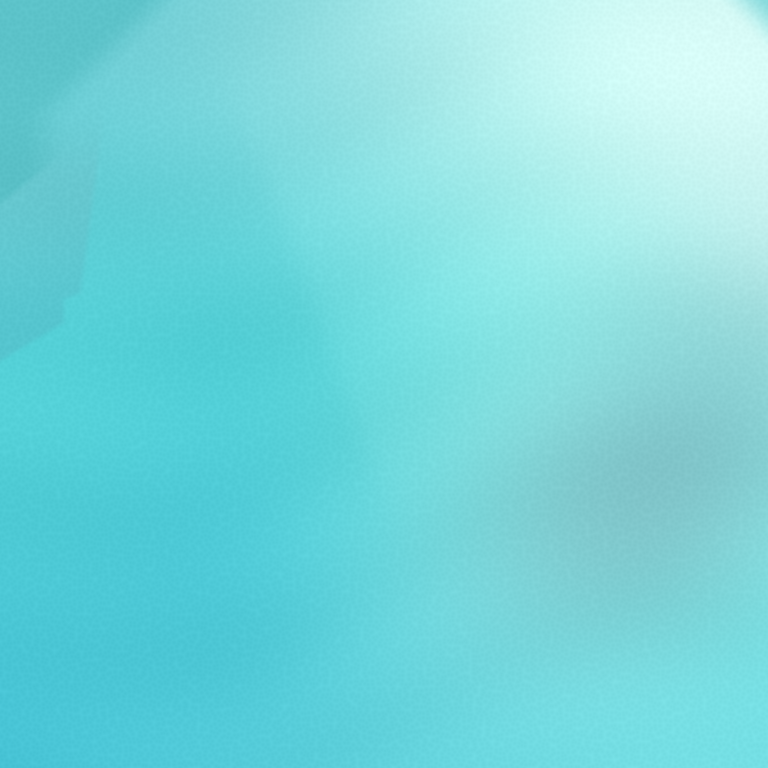
This background is drawn by a WebGL 1 fragment shader. Its source:

```glsl
precision highp float;
uniform vec2 u_resolution;

#define GRAIN_CELLS 170.0
#define GRAIN_AMOUNT 0.028
#define WASH_AMOUNT 0.005
#define FACET_BLUR 0.006
#define VEIL_BLUR 0.035
#define SHADOW_TILT 0.65
#define SHADOW_STRENGTH 0.92
#define HAZE_STRENGTH 0.75

vec2 hash2(vec2 cell) {
  vec2 q = vec2(dot(cell, vec2(127.1, 311.7)), dot(cell, vec2(269.5, 183.3)));
  return fract(sin(q) * 4375.85);
}

// Distance to the nearest scattered point
float cellular(vec2 p) {
  vec2 cell = floor(p);
  float nearest = 2.0;
  for (int j = -1; j <= 1; j++) {
    for (int i = -1; i <= 1; i++) {
      vec2 neighbour = cell + vec2(float(i), float(j));
      nearest = min(nearest, distance(p, neighbour + hash2(neighbour)));
    }
  }
  return nearest;
}

// Soft elliptical spot
float glow(vec2 p, vec2 centre, vec2 radius) {
  vec2 d = (p - centre) / radius;
  return exp(-dot(d, d));
}

vec2 rotate(vec2 p, float angle) {
  float c = cos(angle), s = sin(angle);
  return vec2(c * p.x + s * p.y, c * p.y - s * p.x);
}

float softStep(float d, float blur) {
  return smoothstep(-blur, blur, d);
}

// Three horizontal ramps blended upwards
vec3 waterGradient(vec2 p) {
  vec3 low = mix(vec3(0.27, 0.76, 0.83), vec3(0.46, 0.88, 0.90), smoothstep(-0.1, 0.95, p.x));
  vec3 middle = mix(vec3(0.33, 0.82, 0.845), vec3(0.55, 0.92, 0.91), smoothstep(0.25, 0.8, p.x));
  vec3 high = mix(vec3(0.44, 0.81, 0.84), vec3(0.79, 0.98, 0.96), smoothstep(0.08, 0.88, p.x));
  vec3 colour = mix(low, middle, smoothstep(0.0, 0.52, p.y));
  return mix(colour, high, smoothstep(0.5, 0.97, p.y));
}

// Pale haze, grey shadow and deeper pool
vec3 addSpots(vec3 colour, vec2 p) {
  colour = mix(colour, vec3(0.82, 0.95, 0.94), HAZE_STRENGTH * glow(p, vec2(1.06, 0.72), vec2(0.2, 0.24)));
  colour = mix(colour, vec3(0.86, 0.99, 0.975), 0.8 * glow(p, vec2(0.97, 0.93), vec2(0.22, 0.18)));
  colour = mix(colour, vec3(0.29, 0.78, 0.84), 0.6 * glow(p, vec2(0.26, 0.25), vec2(0.16, 0.2)));
  vec2 q = rotate(p - vec2(0.86, 0.38), SHADOW_TILT);
  float shadow = glow(q, vec2(0.0), vec2(0.27, 0.18));
  return mix(colour, vec3(0.50, 0.76, 0.78), SHADOW_STRENGTH * shadow);
}

// Faint curved crease down the middle
vec3 addCrease(vec3 colour, vec2 p) {
  float line = 0.48 - 0.32 * (p.y - 0.4) - 0.12 * (p.y - 0.4) * (p.y - 0.4);
  float d = p.x - line;
  float side = softStep(d, 0.035) - 0.5;
  float extent = smoothstep(0.25, 0.45, p.y) * (1.0 - smoothstep(0.75, 0.95, p.y));
  return colour + vec3(0.035, 0.018, 0.015) * side * exp(-abs(d) * 9.0) * extent;
}

// Overlapping translucent planes at the upper left
vec3 addFacets(vec3 colour, vec2 p) {
  float flank = 0.105 + 0.132 * (p.y - 0.62) - p.x;
  float base = p.y - 0.53 - 0.6 * p.x;
  float notch = max(0.083 - p.x, p.y - 0.575 - 0.42 * p.x);
  float lower = softStep(min(min(flank, base), notch), FACET_BLUR);
  lower *= 1.0 - smoothstep(0.76, 0.9, p.y);
  vec3 lowerTint = mix(vec3(0.335, 0.765, 0.805), vec3(0.42, 0.79, 0.82), smoothstep(0.56, 0.78, p.y));
  colour = mix(colour, lowerTint, 0.85 * lower);

  float edge = softStep(p.y - 0.735 - 0.8 * p.x, FACET_BLUR);
  float veil = max(softStep(p.y - 0.79 - p.x, VEIL_BLUR), softStep(0.06 - p.x, VEIL_BLUR));
  return mix(colour, vec3(0.355, 0.76, 0.785), 0.9 * edge * veil);
}

void main() {
  vec2 p = gl_FragCoord.xy / u_resolution;
  vec3 colour = addSpots(waterGradient(p), p);
  colour = addCrease(colour, p);
  colour = addFacets(colour, p);

  // Teal rim in the upper right corner
  float rim = smoothstep(1.93, 2.01, p.x + p.y);
  colour = mix(colour, vec3(0.52, 0.86, 0.87), rim);

  // Gentle wash and fine grain
  float wash = sin(9.0 * p.x + 14.0 * p.y) + sin(31.0 * p.y - 7.0 * p.x + 2.0 * sin(6.0 * p.x));
  colour += WASH_AMOUNT * wash;
  colour += GRAIN_AMOUNT * (cellular(p * GRAIN_CELLS) - 0.5);
  gl_FragColor = vec4(clamp(colour, 0.0, 1.0), 1.0);
}
```
